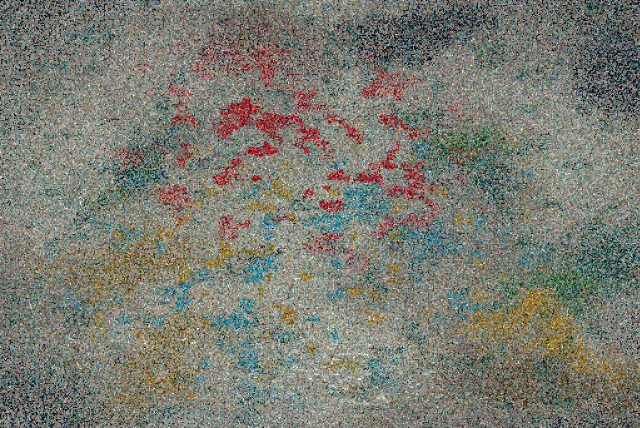
Write a Shadertoy shader that draws this texture.

```glsl
const float GRAINS = 342.0; // grains per canvas height

const vec3 STONE  = vec3(0.53, 0.53, 0.51);
const vec3 PALE   = vec3(0.63, 0.65, 0.61);
const vec3 NAVY   = vec3(0.15, 0.19, 0.25);
const vec3 TEAL   = vec3(0.15, 0.31, 0.31);
const vec3 CYAN   = vec3(0.16, 0.49, 0.58);
const vec3 GREEN  = vec3(0.20, 0.39, 0.24);
const vec3 OCHRE  = vec3(0.59, 0.45, 0.15);
const vec3 RED    = vec3(0.60, 0.15, 0.20);
const vec3 MAROON = vec3(0.33, 0.20, 0.21);
const vec3 UMBER  = vec3(0.36, 0.31, 0.24);

vec4 hash4(vec2 p) {
    vec4 q = fract(vec4(p.xyxy) * vec4(0.1031, 0.1030, 0.0973, 0.1099));
    q += dot(q, q.wzxy + 33.33);
    return fract((q.xxyz + q.yzzw) * q.zywx);
}

// Cell values blended smoothly between cell centres
vec4 noise4(vec2 p) {
    p -= 0.5;
    vec2 i = floor(p), f = smoothstep(0.0, 1.0, fract(p));
    return mix(mix(hash4(i), hash4(i + vec2(1, 0)), f.x),
               mix(hash4(i + vec2(0, 1)), hash4(i + vec2(1, 1)), f.x), f.y);
}

vec4 fbm4(vec2 p) {
    vec4 sum = vec4(0.0);
    float weight = 0.5;
    for (int i = 0; i < 4; i++) {
        sum += weight * noise4(p);
        p = mat2(1.6, 1.2, -1.2, 1.6) * p + 17.3;
        weight *= 0.5;
    }
    return sum / 0.9375;
}

// Soft tilted ellipse
float patchMask(vec2 p, vec2 centre, vec2 radius, float tilt) {
    float c = cos(tilt), s = sin(tilt);
    vec2 d = mat2(c, -s, s, c) * (p - centre) / radius;
    return 1.0 - smoothstep(0.25, 1.45, length(d));
}

float clumps(float field, float level) {
    return smoothstep(level, level + 0.17, field);
}

// Grains whose random rank lies below the coverage take the pigment
vec3 dab(vec3 colour, vec3 pigment, float coverage, float rank) {
    float veil = 0.25 * coverage;
    float chosen = smoothstep(rank - 0.12, rank + 0.12, coverage - 0.12);
    return mix(colour, pigment, max(veil, chosen));
}

void mainImage(out vec4 fragColor, in vec2 fragCoord) {
    vec2 uv = fragCoord / iResolution.y;
    vec2 frame = fragCoord / iResolution.xy - 0.5;

    // Warped layout, clump fields and grain
    vec2 p = uv + 0.13 * (fbm4(uv * 6.0).xy - 0.5);
    p += 0.09 * (fbm4(uv * 24.0 + 3.0).zw - 0.5);
    vec4 fine = fbm4(uv * vec2(20.0, 30.0) + 5.0);
    vec4 wash = fbm4(p * vec2(4.0, 8.0) + 9.0);
    vec4 grain = noise4(uv * GRAINS);
    vec4 tint = noise4(uv * GRAINS + 411.0);
    float rank = grain.w;

    // Ground: stone wash, light areas, dark edges
    vec3 colour = STONE * (0.80 + 0.36 * wash.x);
    float light = patchMask(p, vec2(0.80, 0.14), vec2(0.24, 0.13), 0.0)
                + patchMask(p, vec2(1.36, 0.66), vec2(0.17, 0.17), 0.3)
                + patchMask(p, vec2(0.15, 0.64), vec2(0.20, 0.18), 0.5)
                + patchMask(p, vec2(0.68, 0.46), vec2(0.34, 0.20), 0.2);
    colour = mix(colour, PALE, 0.55 * min(light, 1.0));
    float edge = smoothstep(0.30, 0.75, length(frame));
    colour = dab(colour, NAVY, 0.55 * edge * (0.5 + wash.y), rank);

    // Broad dark passages
    float navy = max(patchMask(p, vec2(0.98, 0.94), vec2(0.28, 0.08), 0.05),
                     patchMask(p, vec2(1.45, 0.84), vec2(0.14, 0.11), 0.2));
    colour = dab(colour, NAVY, 0.62 * navy, rank);
    float teal = max(patchMask(p, vec2(0.30, 0.59), vec2(0.22, 0.06), 0.75),
                     patchMask(p, vec2(1.42, 0.41), vec2(0.15, 0.11), 0.2));
    teal = max(teal, patchMask(p, vec2(1.13, 0.57), vec2(0.12, 0.09), -0.3));
    colour = dab(colour, TEAL, 0.62 * teal, rank);
    colour = dab(colour, MAROON, 0.5 * patchMask(p, vec2(0.60, 0.87), vec2(0.18, 0.10), 0.1), rank);
    colour = dab(colour, UMBER, 0.6 * patchMask(p, vec2(1.27, 0.10), vec2(0.32, 0.09), -0.25), rank);

    // Coloured passages
    float green = max(patchMask(p, vec2(1.09, 0.66), vec2(0.10, 0.06), 0.3),
                      patchMask(p, vec2(1.30, 0.33), vec2(0.15, 0.09), -0.3));
    colour = dab(colour, GREEN, 0.65 * green, rank);
    float cyan = max(patchMask(p, vec2(1.00, 0.43), vec2(0.12, 0.06), 0.1),
                     patchMask(p, vec2(0.90, 0.53), vec2(0.06, 0.10), 0.3));
    colour = dab(colour, CYAN * 0.8, 0.55 * cyan, rank);
    float ochre = patchMask(p, vec2(1.27, 0.22), vec2(0.22, 0.075), -0.45);
    float dull = max(patchMask(p, vec2(0.30, 0.38), vec2(0.22, 0.09), 0.15),
                     patchMask(p, vec2(0.38, 0.15), vec2(0.24, 0.08), 0.6));
    colour = dab(colour, OCHRE, 0.70 * ochre, rank);
    colour = dab(colour, OCHRE * 0.8, 0.48 * dull, rank);

    // Scattered flecks of pigment
    float centre = patchMask(uv, vec2(0.70, 0.64), vec2(0.46, 0.28), -0.1);
    float lower = patchMask(uv, vec2(0.70, 0.38), vec2(0.70, 0.36), 0.1);
    colour = dab(colour, TEAL, 0.45 * clumps(fine.w, 0.55), rank);
    colour = dab(colour, CYAN, 0.65 * lower * clumps(fine.y, 0.55), rank);
    colour = dab(colour, OCHRE, 0.65 * lower * clumps(fine.z, 0.58), rank);
    colour = dab(colour, RED, 0.80 * centre * clumps(fine.x, 0.52), rank);

    // Short level streaks low in the middle
    float streak = noise4(uv * vec2(60.0, 171.0)).z;
    float streakArea = patchMask(uv, vec2(0.82, 0.12), vec2(0.30, 0.10), 0.0);
    colour += 0.16 * streakArea * smoothstep(0.72, 0.88, streak);

    // Salt-and-pepper grain, cool to warm and blue to yellow
    float tone = grain.x + grain.y - 1.0;
    float speck = smoothstep(0.82, 0.92, grain.z) - smoothstep(0.82, 0.92, 1.0 - grain.z);
    vec3 hueShift = (tint.x - 0.5) * vec3(0.20, -0.07, -0.09)
                  + (tint.y - 0.4) * vec3(0.03, 0.04, -0.12);
    colour += 0.24 * tone + 0.22 * speck + hueShift;
    fragColor = vec4(clamp(colour, 0.0, 1.0), 1.0);
}
```
